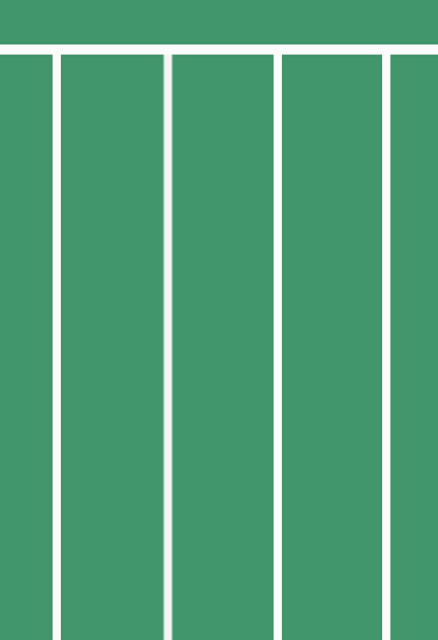
A Shadertoy shader for this pattern:

```glsl
const vec3 GREEN = vec3(0.255, 0.590, 0.422);
const vec3 WHITE = vec3(0.985);
const vec3 DULL_WHITE = vec3(0.962, 0.962, 0.955);

// Across: fractions of the width
const float FIRST_LINE = 0.1295;
const float LINE_SPACING = 0.2508;
const float LINE_HALF_WIDTH = 0.0095;
const float LINE_BOW = 0.0035;      // drift of the inner lines to the right
const float LINE_GAPS = 3.0;
const float SOFT_LINE = 1.0;        // index of the blurred, duller line
const float SOFT_BLUR = 0.0036;
const float CRISP_BLUR = 0.0012;

// Down: fractions of the height
const float BAR_CENTER = 0.9226;
const float BAR_HALF_HEIGHT = 0.0079;
const float BAR_BLUR = 0.0009;

const float HALO_REACH = 0.006;
const float HALO_DEPTH = 0.05;
const float PI = 3.14159;

// Smooth coverage of a signed distance, never sharper than one pixel
float coverage(float dist, float blur, float pixel) {
    float edge = max(blur, 0.7 * pixel);
    return 1.0 - smoothstep(-edge, edge, dist);
}

// Faint dark rim just outside a painted edge
float halo(float dist) {
    return HALO_DEPTH * (1.0 - smoothstep(0.0, HALO_REACH, dist));
}

void mainImage(out vec4 fragColor, in vec2 fragCoord) {
    vec2 uv = fragCoord / iResolution.xy;
    vec2 pixel = 1.0 / iResolution.xy;

    // Nearest upright line
    float index = round((uv.x - FIRST_LINE) / LINE_SPACING);
    float center = FIRST_LINE + index * LINE_SPACING
                 + LINE_BOW * sin(PI * index / LINE_GAPS);
    float isSoft = 1.0 - step(0.5, abs(index - SOFT_LINE));
    float lineDist = abs(uv.x - center) - LINE_HALF_WIDTH;
    float line = coverage(lineDist, mix(CRISP_BLUR, SOFT_BLUR, isSoft), pixel.x);

    // Crossbar; the lines hang below it
    float barDist = abs(uv.y - BAR_CENTER) - BAR_HALF_HEIGHT;
    float bar = coverage(barDist, BAR_BLUR, pixel.y);
    float below = coverage(uv.y - BAR_CENTER, 0.0, pixel.y);

    // Ground, then paint
    float rim = max(halo(barDist), halo(lineDist) * below * (1.0 - isSoft));
    vec3 color = GREEN * (1.0 - rim);
    color = mix(color, mix(WHITE, DULL_WHITE, isSoft), line * below);
    color = mix(color, WHITE, bar);

    fragColor = vec4(color, 1.0);
}
```
